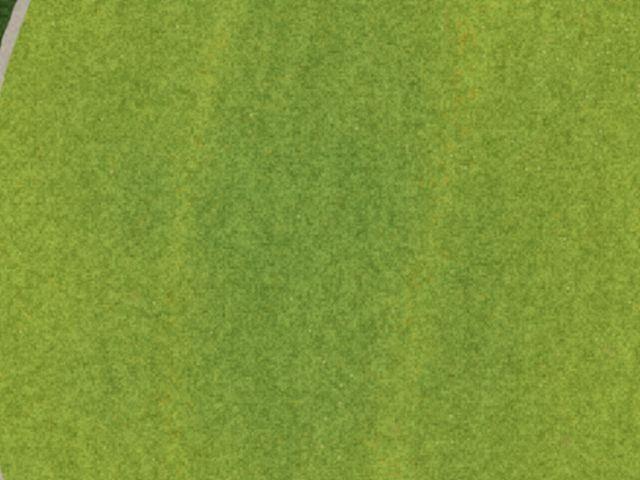
Give the GLSL for this texture, as a Shadertoy shader.

```glsl
// Aerial view of a mown green field with faint curved tracks and a path at its left edge.

const vec3 LUSH_GREEN  = vec3(0.448, 0.568, 0.222);
const vec3 SUNNY_GREEN = vec3(0.525, 0.612, 0.212);
const vec3 DRY_STRAW   = vec3(0.600, 0.590, 0.270);
const vec3 PALE_FLECK  = vec3(0.700, 0.720, 0.430);
const vec3 PATH_GRAVEL = vec3(0.700, 0.670, 0.610);
const vec3 DARK_VERGE  = vec3(0.200, 0.300, 0.120);
const vec3 SHADE_TINT  = vec3(1.050, 1.000, 0.700);

float hash(vec2 p) {
    vec3 q = fract(vec3(p.xyx) * 0.1031);
    q += dot(q, q.yzx + 33.33);
    return fract((q.x + q.y) * q.z);
}

float noise(vec2 p) {
    vec2 i = floor(p), f = fract(p);
    f = f * f * (3.0 - 2.0 * f);
    float low  = mix(hash(i), hash(i + vec2(1, 0)), f.x);
    float high = mix(hash(i + vec2(0, 1)), hash(i + vec2(1, 1)), f.x);
    return mix(low, high, f.y);
}

// Layered noise, centred on zero; each octave is turned to hide the lattice.
float cloud(vec2 p, int octaves) {
    float sum = 0.0, weight = 0.5;
    for (int i = 0; i < octaves; i++) {
        sum += weight * (noise(p) - 0.5);
        p = mat2(1.6, 1.2, -1.2, 1.6) * p + 17.3;
        weight *= 0.5;
    }
    return sum;
}

// Soft round spots, at most one per cell, present in the given share of cells.
float spots(vec2 p, float cellSize, float radius, float share, float seed) {
    vec2 cell = floor(p / cellSize) + seed;
    vec2 jitter = 0.2 + 0.6 * vec2(hash(cell), hash(cell + 41.7));
    float dist = length(fract(p / cellSize) - jitter) * cellSize;
    float present = step(hash(cell + 83.1), share);
    return present * (1.0 - smoothstep(radius * 0.3, radius, dist));
}

float band(float x, float center, float width) {
    float d = (x - center) / width;
    return exp(-d * d);
}

// Horizontal offset of the field's curved left boundary at height y.
float boundary(float y) {
    return 0.35 * (y - 0.42) * (y - 0.42);
}

// Position across the tracks, which bow on the left and lean on the right.
float acrossTracks(vec2 p) {
    float lean = 0.2 * (p.y - 0.5);
    return p.x - mix(boundary(p.y), lean, smoothstep(0.0, 0.9, p.x));
}

vec3 grass(vec2 p) {
    float u = acrossTracks(p);

    // Broad shift from lush centre to sunlit rim
    float rim = smoothstep(0.12, 0.72, length((p - vec2(0.66, 0.47)) * vec2(1.0, 0.85)));
    float tracks = band(u, 0.37, 0.035) + band(u, 0.90, 0.055);
    float patches = cloud(p * 5.0, 3);
    vec3 color = mix(LUSH_GREEN, SUNNY_GREEN, clamp(rim + 0.35 * tracks + 0.7 * patches, 0.0, 1.0));

    // Leaf grain, clumps and stretched furrows
    float leaves  = noise(p * 165.0) - 0.5;
    float fine    = noise(p.yx * 245.0 + 9.0) - 0.5;
    float clumps  = cloud(p * 65.0 + 31.0, 2);
    float furrows = noise(vec2(u * 42.0, p.y * 3.5)) - 0.5;
    float gaps    = smoothstep(0.68, 0.95, noise(p * 120.0 + 57.0));
    float shade = 0.10 * leaves + 0.06 * fine + 0.10 * clumps + 0.03 * furrows
                + 0.012 * tracks - 0.045 * gaps + 0.008;
    color += shade * SHADE_TINT;

    // Dry leaves, a few worn spots, and pale flecks towards the upper right
    float dry = smoothstep(0.62, 0.95, noise(p * 90.0 + 73.0));
    color = mix(color, color * vec3(1.10, 0.97, 0.85), dry * (0.4 + 0.5 * tracks));
    color = mix(color, DRY_STRAW, 0.4 * spots(p, 0.22, 0.018, 0.25, 5.0));
    float fleckShare = 0.03 + 0.25 * smoothstep(1.0, 1.3, p.x) * smoothstep(0.5, 0.9, p.y);
    return mix(color, PALE_FLECK, 0.65 * spots(p, 0.03, 0.0055, fleckShare, 19.0));
}

void mainImage(out vec4 fragColor, in vec2 fragCoord) {
    vec2 p = fragCoord / iResolution.y;
    vec3 color = grass(p);

    // Gravel path and dark verge beyond the curved boundary
    float edge = p.x - boundary(p.y) + 0.053 + 0.006 * cloud(p * 60.0, 2);
    float grit = noise(p * 150.0) - 0.5;
    vec3 gravel = PATH_GRAVEL + 0.06 * grit;
    vec3 verge = DARK_VERGE + 0.14 * grit;
    color = mix(gravel, color, smoothstep(-0.004, 0.004, edge));
    color = mix(verge, color, smoothstep(-0.033, -0.025, edge));

    fragColor = vec4(clamp(color, 0.0, 1.0), 1.0);
}
```
